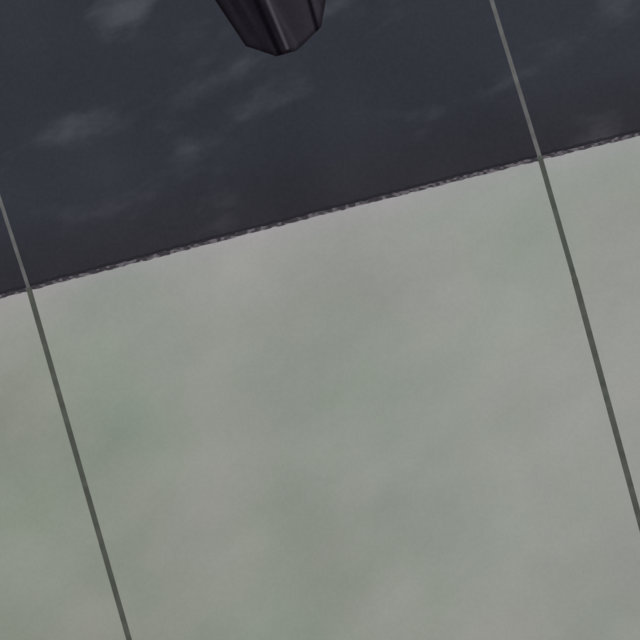
Write a Shadertoy shader that draws this texture.

```glsl
float hash(vec2 p) {
    vec3 q = fract(vec3(p.xyx) * 0.1031);
    q += dot(q, q.yzx + 33.33);
    return fract((q.x + q.y) * q.z);
}

float valueNoise(vec2 p) {
    vec2 cell = floor(p), f = fract(p);
    f = f * f * (3.0 - 2.0 * f);
    float low = mix(hash(cell), hash(cell + vec2(1, 0)), f.x);
    float high = mix(hash(cell + vec2(0, 1)), hash(cell + vec2(1, 1)), f.x);
    return mix(low, high, f.y);
}

float fbm(vec2 p) {
    float sum = 0.0, amplitude = 0.5;
    for (int i = 0; i < 5; i++) {
        sum += amplitude * valueNoise(p);
        p = mat2(1.6, 1.2, -1.2, 1.6) * p + 7.3;
        amplitude *= 0.5;
    }
    return sum;
}

float segmentDistance(vec2 p, vec2 a, vec2 b) {
    vec2 along = b - a;
    return length(p - a - along * clamp(dot(p - a, along) / dot(along, along), 0.0, 1.0));
}

float stroke(vec2 p, vec2 a, vec2 b, float halfWidth, float blur) {
    return 1.0 - smoothstep(halfWidth - blur, halfWidth + blur, segmentDistance(p, a, b));
}

// Signed distance to the line a-b, positive on its left
float sideDistance(vec2 p, vec2 a, vec2 b) {
    vec2 d = normalize(b - a);
    return d.x * (p.y - a.y) - d.y * (p.x - a.x);
}

vec3 paleTile(vec2 p, float depth) {
    vec3 color = mix(vec3(0.525, 0.548, 0.503), vec3(0.572, 0.592, 0.562),
                     smoothstep(-0.15, 0.85, p.x * 0.6 + p.y * 0.75));
    float clouds = fbm(p * 6.0 + 3.0) - 0.48;
    float veins = fbm(mat2(0.8, -0.6, 0.6, 0.8) * p * vec2(8.0, 15.0) + 11.0) - 0.48;
    color += clouds * vec3(0.075, 0.06, 0.07) + veins * vec3(0.045, 0.035, 0.04);
    color += (fbm(p * 5.0 + 31.0) - 0.48) * vec3(0.035, -0.01, 0.02);
    return color + vec3(0.035, 0.012, 0.045) * exp(-depth * 32.0);
}

vec3 darkTile(vec2 p, float height) {
    vec3 color = mix(vec3(0.187, 0.187, 0.208), vec3(0.202, 0.211, 0.243),
                     smoothstep(0.0, 0.16, height));
    float scuffs = fbm(mat2(0.9, -0.4, 0.4, 0.9) * p * vec2(7.0, 15.0) + 19.0);
    color += (fbm(p * 7.0 + 5.0) - 0.48) * 0.035;
    return color + smoothstep(0.53, 0.85, scuffs) * 0.09;
}

// Dark faceted post entering from the top
vec3 addPost(vec3 color, vec2 p, float blur) {
    float inside = sideDistance(p, vec2(0.336, 1.0), vec2(0.384, 0.928));
    inside = min(inside, sideDistance(p, vec2(0.384, 0.928), vec2(0.432, 0.912)));
    inside = min(inside, sideDistance(p, vec2(0.432, 0.912), vec2(0.464, 0.921)));
    inside = min(inside, sideDistance(p, vec2(0.464, 0.921), vec2(0.502, 0.958)));
    inside = min(inside, sideDistance(p, vec2(0.502, 0.958), vec2(0.509, 1.0)));
    float mask = smoothstep(-blur, blur, inside);
    float across = p.x + (p.y - 1.0) * 0.56;
    float rightFace = smoothstep(0.405, 0.418, across);
    vec3 post = mix(vec3(0.115, 0.105, 0.13), vec3(0.18, 0.17, 0.20), rightFace);
    post += (valueNoise(vec2(across * 130.0, p.y * 9.0)) - 0.5) * 0.045;
    post = mix(post, vec3(0.06, 0.05, 0.07),
               stroke(p, vec2(0.400, 1.0), vec2(0.438, 0.914), 0.004, 0.003));
    post = mix(post, vec3(0.30, 0.285, 0.31),
               stroke(p, vec2(0.418, 1.0), vec2(0.449, 0.925), 0.0025, 0.003));
    post = mix(post, vec3(0.07, 0.06, 0.08),
               stroke(p, vec2(0.483, 1.0), vec2(0.497, 0.95), 0.003, 0.003));
    post *= mix(0.65, 1.0, smoothstep(0.0, 0.009, inside));
    return mix(color, post, mask);
}

void mainImage(out vec4 fragColor, in vec2 fragCoord) {
    vec2 p = fragCoord / iResolution.xy;
    float blur = max(0.0014, 0.8 / iResolution.y);

    // Boundary between the two tile rows
    float ragged = (valueNoise(p * 140.0) - 0.5) * 0.002;
    float height = (p.y - 0.535 - 0.262 * p.x + 0.008 * p.x * p.x) * 0.968 + ragged;
    float upper = smoothstep(-blur, blur, height);
    vec3 color = mix(paleTile(p, max(-height, 0.0)), darkTile(p, max(height, 0.0)), upper);

    // Worn grout with a shadowed lip
    float speckle = smoothstep(0.25, 0.8, valueNoise(p * vec2(190.0, 240.0)));
    float grout = 1.0 - smoothstep(0.0015, 0.0045, abs(height - 0.002));
    float lip = 1.0 - smoothstep(0.001, 0.004, abs(height - 0.007));
    color = mix(color, vec3(0.15, 0.145, 0.165), lip * 0.7);
    color = mix(color, mix(vec3(0.24, 0.23, 0.25), vec3(0.43, 0.41, 0.43), speckle), grout * 0.85);

    // Joints crossing both rows
    vec2 leftCorner = vec2(0.0456, 0.547), rightCorner = vec2(0.844, 0.753);
    float paleJoint = max(stroke(p, vec2(-0.01, 0.718), leftCorner, 0.003, blur),
                          stroke(p, vec2(0.765, 1.01), rightCorner, 0.0034, blur));
    float darkJoint = max(stroke(p, leftCorner, vec2(0.2047, -0.01), 0.0042, blur),
                          stroke(p, rightCorner, vec2(0.898, 0.564), 0.004, blur));
    darkJoint = max(darkJoint, stroke(p, vec2(0.898, 0.564), vec2(1.05, 0.0), 0.0046, blur));
    float wear = valueNoise(p * 90.0) - 0.5;
    color = mix(color, vec3(0.40, 0.40, 0.40) + wear * 0.07, paleJoint * 0.9);
    color = mix(color, vec3(0.29, 0.305, 0.28) + wear * 0.05, darkJoint * 0.95);

    color = addPost(color, p, blur);
    color += (valueNoise(p * 260.0) - 0.5) * 0.012;
    fragColor = vec4(clamp(color, 0.0, 1.0), 1.0);
}
```
